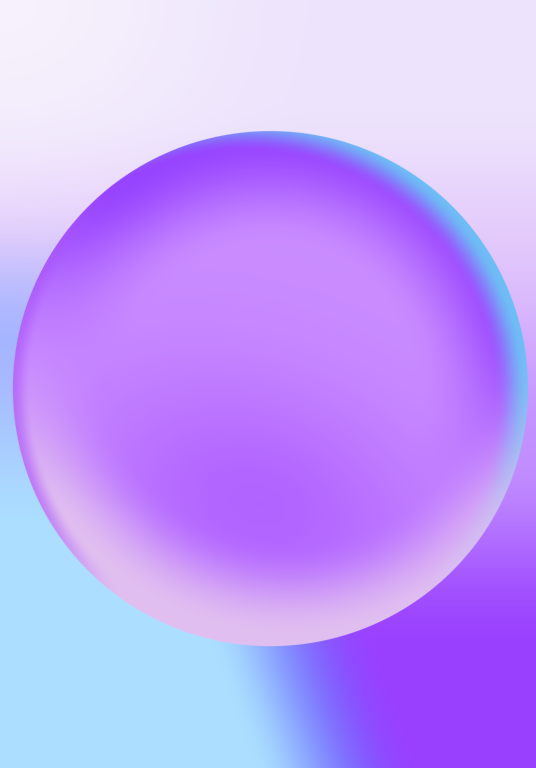
Reproduce this background procedurally as a Shadertoy shader.

```glsl
// Glossy violet disc with a cyan rim over a soft lavender, blue and purple gradient

// Blurred backdrop: pale top, blue lower left, purple lower right
vec3 backdrop(vec2 uv) {
    vec3 blush = vec3(0.89, 0.79, 0.985);

    vec3 left = mix(vec3(0.67, 0.87, 1.0), vec3(0.65, 0.71, 1.0), smoothstep(0.3, 0.56, uv.y));
    left = mix(left, blush, smoothstep(0.55, 0.74, uv.y));

    vec3 right = mix(vec3(0.60, 0.25, 1.0), vec3(0.76, 0.56, 1.0), smoothstep(0.15, 0.42, uv.y));
    right = mix(right, blush, smoothstep(0.4, 0.72, uv.y));

    // Slanted seam, with an indigo tint where the two sides meet
    float side = smoothstep(-0.16, 0.16, uv.x + 0.5 * uv.y - 0.63);
    vec3 color = mix(left, right, side);
    float seam = 4.0 * side * (1.0 - side) * smoothstep(0.45, 0.1, uv.y);
    color -= vec3(0.13, 0.06, 0.0) * seam;

    // Pale upper haze, lightest in the left corner
    color = mix(color, vec3(0.93, 0.89, 0.99), smoothstep(0.66, 0.87, uv.y));
    float corner = smoothstep(0.65, 0.0, length((uv - vec2(0.0, 1.0)) * vec2(1.0, 1.7)));
    return mix(color, vec3(0.965, 0.945, 0.99), corner);
}

// Disc shading; p is zero at its center and has length one at its edge
vec3 disc(vec2 p) {
    float r = length(p);

    // Bright upper body and a deeper tilted patch below the center
    vec3 color = vec3(0.79, 0.55, 1.0);
    vec2 patchPos = p - vec2(-0.05, -0.45);
    patchPos = mat2(0.94, 0.34, -0.34, 0.94) * patchPos;
    float deep = exp(-dot(patchPos * vec2(1.4, 2.1), patchPos * vec2(1.4, 2.1)));
    color = mix(color, vec3(0.695, 0.39, 1.0), deep);

    // Saturated purple falloff around the top and right
    float upper = smoothstep(-0.3, 0.6, p.y + 0.35 * p.x);
    color = mix(color, vec3(0.59, 0.26, 1.0), upper * smoothstep(0.55, 1.0, r));

    // Cyan crescent, widest at the upper right
    float crescent = smoothstep(0.97, 1.1, length(p + vec2(0.10, 0.05)));
    color = mix(color, vec3(0.43, 0.74, 0.96), crescent);

    // Rosy glow along the bottom and lower left
    float glow = smoothstep(0.72, 1.1, length(p - vec2(0.08, 0.12)));
    glow *= smoothstep(0.25, -0.55, p.y);
    color = mix(color, vec3(0.88, 0.75, 0.94), glow);

    // Thin magenta edge on the left
    float leftEdge = smoothstep(0.93, 1.0, r) * smoothstep(-0.55, -0.95, p.x);
    return mix(color, vec3(0.66, 0.32, 0.97), 0.6 * leftEdge);
}

void mainImage(out vec4 fragColor, in vec2 fragCoord) {
    vec2 uv = fragCoord / iResolution.xy;
    float radius = 0.4805 * iResolution.x;
    vec2 p = (fragCoord - vec2(0.5045, 0.494) * iResolution.xy) / radius;

    // Blend over about one pixel at the disc edge
    float softness = 0.8 / radius;
    float inside = smoothstep(1.0 + softness, 1.0 - softness, length(p));
    fragColor = vec4(mix(backdrop(uv), disc(p), inside), 1.0);
}
```
